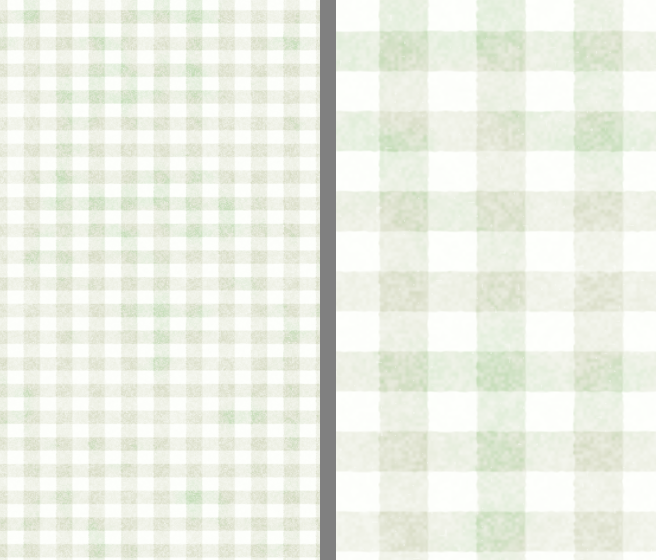
Left, the full canvas; right, a detail of the centre.
Give the GLSL for this pattern, as a Shadertoy shader.

```glsl
float hash(vec2 p) {
    return fract(sin(dot(p, vec2(12.9898, 78.233))) * 43758.5453);
}

float noise(vec2 p) {
    vec2 i = floor(p), f = fract(p);
    f = f * f * (3.0 - 2.0 * f);
    return mix(mix(hash(i), hash(i + vec2(1, 0)), f.x),
               mix(hash(i + vec2(0, 1)), hash(i + vec2(1, 1)), f.x), f.y);
}

// Cloudy wear, centred on zero
float clouds(vec2 p) {
    float sum = 0.0, amp = 0.5;
    for (int i = 0; i < 4; i++) {
        sum += amp * (noise(p) - 0.5);
        p = p * 2.03 + 17.3;
        amp *= 0.55;
    }
    return sum;
}

// Band covering the first half of every unit; blur is the edge half-width
float band(float t, float blur) {
    float inside = 0.25 - abs(fract(t + 0.25) - 0.5);
    return smoothstep(-blur, blur, inside);
}

void mainImage(out vec4 fragColor, in vec2 fragCoord) {
    vec2 uv = fragCoord / iResolution.xy;
    vec2 p = uv * vec2(1.0, 1.753);

    // Fine paper grain and broad faded areas
    float grain = noise(p * 270.0) - 0.5 + 0.7 * (noise(p * 131.0 + 41.0) - 0.5);
    float wear = clouds(p * 7.0 + 3.7);

    // Check: columns and rows of translucent stripes with slightly rough edges
    vec2 count = vec2(9.854, 20.98);
    vec2 t = vec2(uv.x, 1.0 - uv.y) * count - vec2(0.731, 0.383);
    vec2 blur = 0.75 * count / iResolution.xy + 0.008;
    t += 0.018 * vec2(grain, noise(p * 190.0 + 9.0) - 0.5);
    float columns = band(t.x, blur.x);
    float rows = band(t.y, blur.y);
    float layers = columns + rows;

    // Each repeat takes the dye a little differently
    float patchTone = hash(floor(t) + 5.0) - 0.5;
    float density = 1.0 + 0.55 * grain + 0.7 * wear + 0.1 * patchTone;
    density *= 1.0 - 0.4 * smoothstep(0.9, 1.0, noise(p * 210.0 + 77.0));

    // Denser dye shifts from beige-green to a fresher green
    vec3 dye = mix(vec3(0.054, 0.051, 0.078), vec3(0.075, 0.046, 0.089),
                   smoothstep(0.0, 0.3, wear + 0.12 * grain));
    vec3 color = vec3(0.993, 0.998, 0.985) + 0.006 * grain;
    color -= layers * density * dye;

    fragColor = vec4(clamp(color, 0.0, 1.0), 1.0);
}
```
